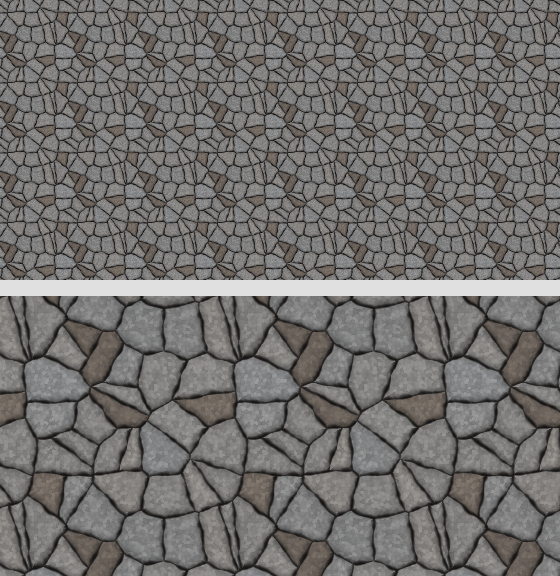
Top: the whole. Bottom: its middle third, enlarged.
A Shadertoy shader for this texture:

```glsl
const vec2 REPEATS = vec2(8.0, 4.0);    // tiles across and down
const float STONES = 5.0;               // slabs along one side of a tile
const float GRAINS = 58.0;              // grain cells along one side of a tile
const float JITTER = 0.9;
const float WOBBLE = 0.0035;            // unevenness of outlines, in tiles
const float SPLIT_SHARE = 0.18;         // slabs broken in two
const float JOINT = 0.060;              // dark joint, in slabs
const float JOINT_SHADOW = 0.45;        // widening on the side away from light
const float RIM = 0.20;                 // worn and lit rim, in slabs
const float RIM_SHADE = 0.22;
const float BEVEL_LIGHT = 0.16;
const float TONE_RANGE = 0.045;
const float GRAIN_DEPTH = 0.20;
const float BROWN_SHARE = 0.05;
const vec2 LIGHT_DIR = vec2(-0.45, 0.89);
const vec3 JOINT_COLOR = vec3(0.085, 0.078, 0.074);
const vec3 COOL_STONE = vec3(0.530, 0.533, 0.538);
const vec3 WARM_STONE = vec3(0.538, 0.524, 0.508);
const vec3 BROWN_STONE = vec3(0.440, 0.405, 0.375);
const float TAU = 6.2831853;

vec3 hash3(vec2 cell) {
    vec3 q = fract(cell.xyx * vec3(0.1031, 0.1030, 0.0973));
    q += dot(q, q.yzx + 33.33);
    return fract((q.xxy + q.yzz) * q.zyx);
}

// Random values of a cell on a grid that wraps after "period" cells
vec3 cellHash(vec2 cell, float period) {
    return hash3(mod(cell, period) + 17.0 + period);
}

vec2 cellPoint(vec2 cell, float period) {
    return cell + 0.5 + JITTER * (cellHash(cell, period).xy - 0.5);
}

// Nearest cell in xy, distance to its point in z
vec3 nearestCell(vec2 p, float period) {
    vec3 best = vec3(0.0, 0.0, 9.0);
    for (int j = -1; j <= 1; j++)
    for (int i = -1; i <= 1; i++) {
        vec2 cell = floor(p) + vec2(i, j);
        float d = distance(p, cellPoint(cell, period));
        if (d < best.z) best = vec3(cell, d);
    }
    return best;
}

// Outward normal of the closest border in xy, distance to it in z
vec3 nearestBorder(vec2 p, vec2 home, float period) {
    vec2 center = cellPoint(home, period);
    vec3 border = vec3(0.0, 1.0, 9.0);
    for (int j = -2; j <= 2; j++)
    for (int i = -2; i <= 2; i++) {
        if (i == 0 && j == 0) continue;
        vec2 other = cellPoint(home + vec2(i, j), period);
        vec2 normal = normalize(other - center);
        float d = dot(0.5 * (center + other) - p, normal);
        if (d < border.z) border = vec3(normal, d);
    }
    return border;
}

// Layered sines with whole frequencies, so they wrap with the tile
float weathering(vec2 tile) {
    vec2 a = TAU * tile;
    return 0.5 * sin(dot(a, vec2(5.0, 8.0)) + 2.0 * sin(a.x * 3.0))
         + 0.3 * sin(dot(a, vec2(-13.0, 9.0)) + 2.0 * sin(a.y * 7.0))
         + 0.2 * sin(dot(a, vec2(17.0, 21.0)) + 2.0 * sin(a.x * 11.0));
}

void mainImage(out vec4 fragColor, in vec2 fragCoord) {
    vec2 tile = fragCoord / iResolution.xy * REPEATS;
    float pixel = STONES * REPEATS.y / iResolution.y;
    float wear = weathering(tile);

    // Slab layout with slightly crooked outlines
    vec2 a = TAU * tile;
    vec2 bend = sin(a.yx * vec2(7.0, 6.0) + 2.0 * sin(a * 4.0));
    vec2 p = (tile + WOBBLE * bend) * STONES;
    vec2 home = nearestCell(p, STONES).xy;
    vec3 border = nearestBorder(p, home, STONES);
    vec3 slab = cellHash(home, STONES);

    // Break some slabs along a line through their centre
    float angle = TAU * fract(slab.x * 7.0 + slab.y * 3.0);
    vec2 crackNormal = vec2(cos(angle), sin(angle));
    float crack = dot(p - cellPoint(home, STONES), crackNormal);
    float side = 0.0;
    if (slab.z < SPLIT_SHARE) {
        side = step(0.0, crack);
        if (abs(crack) < border.z) border = vec3(-sign(crack) * crackNormal, abs(crack));
    }

    // Stone face
    vec3 traits = fract(cellHash(home + 0.5, STONES) + side * vec3(0.37, 0.61, 0.53));
    vec3 color = mix(COOL_STONE, WARM_STONE, traits.x);
    color = mix(color, BROWN_STONE, step(1.0 - BROWN_SHARE, traits.z));
    vec3 speck = nearestCell(tile * GRAINS, GRAINS);
    float grain = 0.5 * (speck.z - 0.42) + cellHash(speck.xy + 0.5, GRAINS).z - 0.5;
    color *= 1.0 + TONE_RANGE * (traits.y - 0.5) * 2.0;
    color *= 1.0 + 0.03 * wear - GRAIN_DEPTH * grain;

    // Worn rim lit from above
    float lit = dot(border.xy, LIGHT_DIR);
    float rim = 1.0 - smoothstep(0.0, RIM, border.z);
    color *= 1.0 + rim * (BEVEL_LIGHT * lit - RIM_SHADE);

    // Uneven joint: wide and deep in places, nearly closed in others
    float jointWidth = JOINT * (1.0 + 0.7 * wear) * (1.0 - JOINT_SHADOW * lit);
    float blur = max(jointWidth, 0.8 * pixel);
    float depth = (0.85 + 0.25 * wear) * mix(1.0, jointWidth / blur, 0.6);
    float joint = 1.0 - smoothstep(0.0, blur, border.z);
    color = mix(color, JOINT_COLOR, min(depth, 1.0) * joint);

    fragColor = vec4(clamp(color, 0.0, 1.0), 1.0);
}
```
